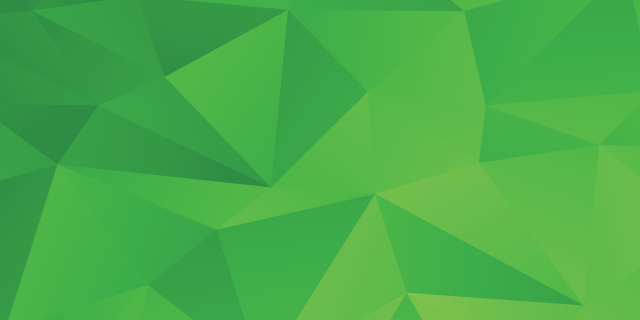
Write a Shadertoy shader that draws this background.

```glsl
vec2 hash2(vec2 p) {
    vec3 q = fract(p.xyx * vec3(0.1031, 0.1030, 0.0973));
    q += dot(q, q.yzx + 33.33);
    return fract((q.xx + q.yz) * q.zy);
}

float cross2(vec2 a, vec2 b) { return a.x * b.y - a.y * b.x; }

// Skewed lattice basis, in units of the canvas height
const mat2 lattice = mat2(0.40, 0.10, -0.09, 0.30);

vec2 meshVertex(vec2 id) {
    return lattice * (id + 0.76 * (hash2(id + 71.0) - 0.5));
}

// Signed distance to the line a-b, positive on its left
float edgeDistance(vec2 p, vec2 a, vec2 b) {
    return cross2(b - a, p - a) / length(b - a);
}

float doubleArea(vec2 a, vec2 b, vec2 c) { return cross2(b - a, c - a); }

// Dark forest green through to yellow green
vec3 greenRamp(float tone) {
    vec3 col = vec3(0.18, 0.55, 0.27);
    col = mix(col, vec3(0.20, 0.59, 0.27), clamp(tone / 0.1, 0.0, 1.0));
    col = mix(col, vec3(0.22, 0.63, 0.28), clamp((tone - 0.10) / 0.18, 0.0, 1.0));
    col = mix(col, vec3(0.24, 0.68, 0.29), clamp((tone - 0.28) / 0.20, 0.0, 1.0));
    col = mix(col, vec3(0.31, 0.72, 0.28), clamp((tone - 0.48) / 0.20, 0.0, 1.0));
    col = mix(col, vec3(0.42, 0.74, 0.30), clamp((tone - 0.70) / 0.27, 0.0, 1.0));
    return mix(col, vec3(0.53, 0.77, 0.30), clamp((tone - 0.97) / 0.2, 0.0, 1.0));
}

// Facet colour in rgb, weighted by its antialiased coverage in alpha
vec4 facet(vec2 p, vec2 a, vec2 b, vec2 c, vec2 seed, float aspect) {
    float inside = min(edgeDistance(p, a, b),
                   min(edgeDistance(p, b, c), edgeDistance(p, c, a)));
    float coverage = clamp(0.5 + inside * iResolution.y, 0.0, 1.0);

    // Lighter towards the lower right, with a random step per facet
    vec2 centre = (a + b + c) / 3.0;
    vec2 rnd = hash2(seed);
    float tone = 0.53 + 0.55 * (centre.x / aspect - 0.5)
               - 0.32 * (centre.y - 0.5) + 0.52 * (rnd.x - 0.5);

    // Soft linear gradient across the facet
    float angle = 6.2832 * rnd.y;
    tone += 0.55 * dot(vec2(cos(angle), sin(angle)), p - centre);
    return vec4(greenRamp(tone), 1.0) * coverage;
}

void mainImage(out vec4 fragColor, in vec2 fragCoord) {
    vec2 p = fragCoord / iResolution.y;
    float aspect = iResolution.x / iResolution.y;
    vec2 cell = floor(inverse(lattice) * p);
    vec4 sum = vec4(0.0);

    for (int j = -1; j <= 1; j++)
    for (int i = -1; i <= 1; i++) {
        vec2 id = cell + vec2(i, j);
        vec2 a = meshVertex(id);
        vec2 b = meshVertex(id + vec2(1, 0));
        vec2 c = meshVertex(id + vec2(1, 1));
        vec2 d = meshVertex(id + vec2(0, 1));

        // Split along the diagonal that gives the fuller triangles
        float splitAC = min(doubleArea(a, b, c), doubleArea(a, c, d));
        float splitBD = min(doubleArea(a, b, d), doubleArea(b, c, d));
        if (splitBD > splitAC) {
            vec2 first = a;
            a = b; b = c; c = d; d = first;
        }
        sum += facet(p, a, b, c, id + 17.3, aspect);
        sum += facet(p, a, c, d, id + 53.8, aspect);
    }
    fragColor = vec4(sum.rgb / max(sum.a, 1e-4), 1.0);
}
```
